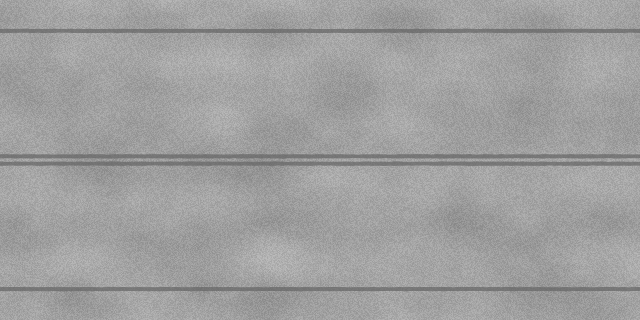
Write a Shadertoy shader that draws this texture.

```glsl
const vec3 CONCRETE = vec3(0.640);
const vec3 GROOVE = vec3(0.467);
const float OUTER_OFFSET = 0.4036;   // single grooves, from the centre line
const float INNER_OFFSET = 0.0113;   // paired grooves, from the centre line
const float GROOVE_HALF = 0.0063;
const float EDGE_WOBBLE = 0.0016;
const vec2 WOBBLE_SCALE = vec2(60.0, 90.0);
const float GRAIN_CELLS = 389.0;     // grains per canvas height
const float GRAIN_AMOUNT = 0.092;
const float GROOVE_GRAIN = 0.03;
const vec2 CLOUD_SCALE = vec2(5.0, 7.0);
const float CLOUD_AMOUNT = 0.16;
const int CLOUD_OCTAVES = 4;
const float BAND_PERIOD = 0.207;     // light and dark bands along each slab
const float BAND_AMOUNT = 0.011;
const float TAU = 6.28319;

float hash(vec2 p) {
    return fract(sin(dot(p, vec2(12.9898, 78.233))) * 43758.5453);
}

float valueNoise(vec2 p) {
    vec2 cell = floor(p);
    vec2 f = fract(p);
    f = f * f * (3.0 - 2.0 * f);
    return mix(mix(hash(cell), hash(cell + vec2(1.0, 0.0)), f.x),
               mix(hash(cell + vec2(0.0, 1.0)), hash(cell + 1.0), f.x), f.y);
}

float clouds(vec2 p) {
    float sum = 0.0;
    float weight = 0.5;
    for (int i = 0; i < CLOUD_OCTAVES; i++) {
        sum += weight * (valueNoise(p) - 0.5);
        p = p * 2.0 + 17.3;
        weight *= 0.5;
    }
    return sum;
}

void mainImage(out vec4 fragColor, in vec2 fragCoord) {
    vec2 p = fragCoord / iResolution.y;
    float pixel = 1.0 / iResolution.y;
    float y = abs(p.y - 0.5);

    // Mottled, faintly banded concrete with fine grain
    float grain = hash(floor(p * GRAIN_CELLS)) - 0.5;
    float band = -cos(TAU * (y - INNER_OFFSET) / BAND_PERIOD);
    float mottle = CLOUD_AMOUNT * clouds(p * CLOUD_SCALE + 3.7) + BAND_AMOUNT * band;
    vec3 color = CONCRETE + mottle + GRAIN_AMOUNT * grain;

    // Grooves mirrored about the centre, with slightly uneven edges
    float toGroove = min(abs(y - OUTER_OFFSET), abs(y - INNER_OFFSET));
    float wobble = EDGE_WOBBLE * (valueNoise(p * WOBBLE_SCALE) - 0.5);
    float edge = toGroove - GROOVE_HALF + wobble;
    float groove = 1.0 - smoothstep(-0.5 * pixel, 0.5 * pixel, edge);
    vec3 grooveColor = GROOVE + 0.3 * mottle + GROOVE_GRAIN * grain;

    fragColor = vec4(mix(color, grooveColor, groove), 1.0);
}
```
